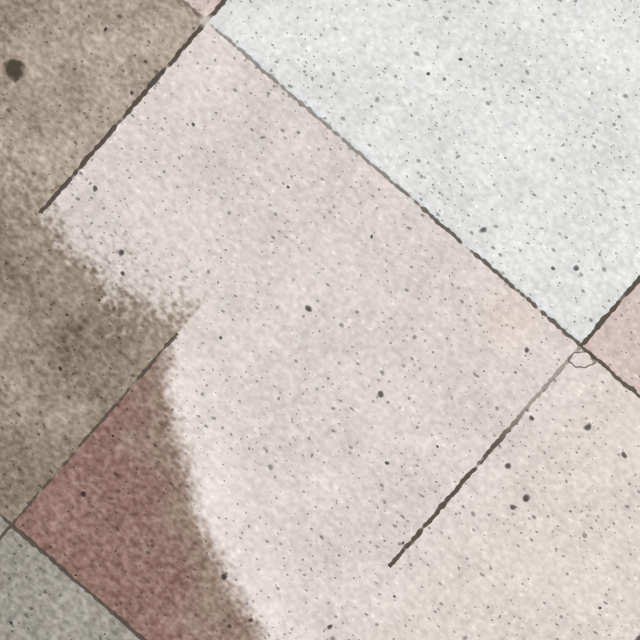
Reproduce this texture procedurally as a three.js fragment shader.

```glsl
// Worn terrazzo paving seen close up: large slanted slabs in offset rows with
// broken dark joints, soiled slabs on the left and a damp red wedge below.
// A rotated lattice places the slabs; gradient noise gives grain and wear.
varying vec2 vUv;

const vec2 CORNER = vec2(0.323, 0.967);   // lattice origin on the canvas
const vec2 ALONG = vec2(0.755, -0.655);   // direction of the rows
const vec2 ACROSS = vec2(-0.655, -0.755); // from one row to the next
const vec2 SLAB = vec2(0.774, 0.397);
const float ROW_SHIFT = 0.285;

const vec3 CHALK = vec3(0.885, 0.885, 0.88);
const vec3 BLUSH = vec3(0.855, 0.82, 0.803);
const vec3 ROSE = vec3(0.84, 0.765, 0.74);
const vec3 TAN = vec3(0.68, 0.63, 0.575);
const vec3 UMBER = vec3(0.59, 0.535, 0.475);
const vec3 SLATE = vec3(0.62, 0.605, 0.57);
const vec3 BRICK = vec3(0.575, 0.455, 0.42);
const vec3 GROUT = vec3(0.31, 0.28, 0.25);

vec2 hash2(vec2 p) {
  vec3 a = fract(p.xyx * vec3(0.1031, 0.103, 0.0973));
  a += dot(a, a.yzx + 33.33);
  return fract((a.xx + a.yz) * a.zy);
}

float corner(vec2 cell, vec2 offset) {
  float angle = 6.2832 * hash2(cell).x;
  return dot(vec2(cos(angle), sin(angle)), offset);
}

float noise(vec2 p) {
  vec2 i = floor(p), f = fract(p), e = vec2(1.0, 0.0);
  vec2 u = f * f * f * (f * (f * 6.0 - 15.0) + 10.0);
  return 1.4 * mix(mix(corner(i, f), corner(i + e, f - e), u.x),
                   mix(corner(i + e.yx, f - e.yx), corner(i + 1.0, f - 1.0), u.x), u.y);
}

float fbm(vec2 p) {
  float sum = 0.0, gain = 0.6;
  for (int i = 0; i < 4; i++) {
    sum += gain * noise(p);
    p = p * 2.03 + 17.3;
    gain *= 0.5;
  }
  return sum;
}

// Scattered ragged chips, at most one per cell; density is the share filled
float chips(vec2 p, float density, float ragged) {
  vec2 cell = floor(p), h = hash2(cell), k = hash2(cell + 71.0);
  float radius = mix(0.13, 0.3, k.x * k.x) + 0.07 * ragged;
  vec2 d = fract(p) - mix(vec2(0.35), vec2(0.65), h);
  float size = length(d * mix(vec2(0.85, 1.4), vec2(1.3, 0.9), h.yx));
  return step(k.y, density) * (1.0 - smoothstep(radius * 0.3, radius * 1.1, size));
}

float disc(vec2 p, float radius, float soft) {
  return 1.0 - smoothstep(radius - soft, radius + soft, length(p));
}

float line(float d, float halfWidth) {
  return 1.0 - smoothstep(halfWidth - 0.0014, halfWidth + 0.0014, abs(d));
}

float after(float x, float edge, float soft) {
  return smoothstep(edge - soft, edge + soft, x);
}

// Clean slabs, then soil that follows the shifted rows on the left
vec3 slabColour(vec2 q, vec2 uv, float mottle, float grain) {
  vec3 c = mix(BLUSH, BLUSH + vec3(0.02, 0.01, 0.005), after(q.x, 0.7, 0.2));
  c = mix(c, vec3(0.85, 0.765, 0.705), 0.5 * disc(uv - vec2(0.795, 0.505), 0.03, 0.05));

  float lower = after(q.y + 0.1 * mottle - 0.025 * grain, 0.385, 0.05);
  float clean = mix(after(q.x, 0.0, 0.002), after(q.x, ROW_SHIFT, 0.002), lower);
  vec3 soil = mix(TAN, UMBER, max(lower, 0.8 * disc(uv - vec2(0.0, 0.93), 0.08, 0.12)));
  c = mix(soil + 0.12 * mottle, c, clean);

  // Damp wedge with a curved border and a pale rim
  float below = max(0.48 - uv.y, 0.0);
  float border = uv.x - 0.26 - 0.65 * below * below + 0.02 * mottle + 0.006 * grain;
  float inside = after(q.x, ROW_SHIFT, 0.002) * after(q.y, SLAB.y, 0.012);
  float rim = smoothstep(0.0, 0.025, border) * (1.0 - smoothstep(0.03, 0.12, border));
  c += 0.04 * rim * inside * smoothstep(0.0, 0.04, below);
  vec3 damp = mix(BRICK, vec3(0.59, 0.51, 0.455), after(border + 0.12 * mottle, -0.06, 0.06));
  c = mix(c, damp, inside * (1.0 - after(border, 0.0, 0.02)));

  c = mix(c, SLATE, after(q.y, 2.0 * SLAB.y, 0.002));
  vec3 upper = mix(ROSE, CHALK, after(q.x, 0.0, 0.002) * (1.0 - after(q.x, SLAB.x, 0.002)));
  return mix(upper, c, after(q.y, 0.0, 0.002));
}

// Coverage of the joints; some are worn thin, the middle row line is gone
float joints(vec2 q, float patchy, float crumbs) {
  float overrun = 0.15 * step(0.6, q.x) * step(0.2, q.y);
  float row = floor(q.y / SLAB.y - overrun);
  float x = q.x - ROW_SHIFT * step(0.5, row);
  float column = floor(x / SLAB.x + 0.5), seam = floor(q.y / SLAB.y + 0.5);
  float faint = step(0.5, column) * step(-0.5, row) * (1.0 - after(q.y, 0.17, 0.06));
  float wear = smoothstep(-0.6, 0.0, patchy + 0.3 - 0.15 * column + 0.3 * crumbs);
  float upright = mix(0.9, 0.4, faint) * wear * (1.0 - 0.1 * step(0.5, row));
  float dark = mix(0.5, 0.8, after(q.x, 0.4, 0.1));
  dark *= smoothstep(-0.6, 0.1, patchy + 0.15 + 0.5 * crumbs);
  dark = mix(dark, 0.85, step(SLAB.x, q.x));
  float level = seam == 0.0 ? dark : 0.8 * step(1.5, seam);
  float width = 0.0025 + 0.0014 * patchy + 0.002 * crumbs;
  return max(upright * line(x - column * SLAB.x, width + 0.0008 - 0.001 * step(0.5, row)),
             level * line(q.y - seam * SLAB.y, width));
}

void main() {
  vec2 p = vUv - CORNER;
  vec2 q = vec2(dot(p, ALONG), dot(p, ACROSS));
  float mottle = fbm(q * 9.0 + 4.0);
  float grain = noise(q * vec2(70.0, 95.0)) + 0.8 * noise(q * vec2(125.0, 160.0) + 9.0);
  float crumbs = noise(q * 110.0 + 5.0);
  vec3 c = slabColour(q, vUv, mottle, grain);
  float dirt = 1.0 - smoothstep(0.62, 0.8, c.g);

  // Stone grain and warped chips, gathered in the darker patches
  c += mix(0.05, 0.09, dirt) * grain + 0.05 * mottle;
  c += 0.02 * noise(q * 34.0 + 61.0) * vec3(1.0, 0.95, 0.9);
  vec2 warped = q + 0.0025 * vec2(noise(q * 60.0 + 3.0), noise(q * 60.0 + 80.0));
  float crowd = 1.0 - 1.2 * mottle;
  c *= 1.0 - 0.2 * chips(warped * vec2(78.0, 95.0), 0.3 * crowd, crumbs);
  c *= 1.0 - 0.28 * chips(warped * vec2(52.0, 66.0) + 31.0, 0.16 * crowd, crumbs);
  c *= 1.0 - 0.55 * chips(warped * 40.0 + 7.0, 0.025, crumbs);
  c += 0.06 * chips(warped * vec2(58.0, 80.0) + 53.0, 0.3, crumbs);

  // Joints, with a pale bluish lip beside the long one
  vec2 wavy = q + 0.001 * vec2(noise(q * 30.0), noise(q * 30.0 + 40.0));
  float lip = line(wavy.y + 0.004, 0.0015) * step(0.0, q.x) * step(q.x, SLAB.x);
  c = mix(c, vec3(0.78, 0.82, 0.835), 0.4 * lip);
  c = mix(c, GROUT, joints(wavy, noise(q * 27.0 + 12.0), crumbs));

  // Pale dab and small ring at two crossings, dark spot at the left
  c = mix(c, vec3(0.87, 0.84, 0.82), 0.8 * disc(p, 0.01, 0.006));
  vec2 loopPoint = (vUv - vec2(0.909, 0.438)) * vec2(0.75, 1.2);
  c = mix(c, GROUT, 0.6 * line(length(loopPoint) - 0.015 + 0.003 * crumbs, 0.0016));
  float spot = disc(vUv - vec2(0.024, 0.893) + 0.006 * mottle, 0.016 + 0.004 * grain, 0.006);
  c = mix(c, vec3(0.24, 0.22, 0.17), 0.85 * spot);
  gl_FragColor = vec4(clamp(c, 0.0, 1.0), 1.0);
}
```
